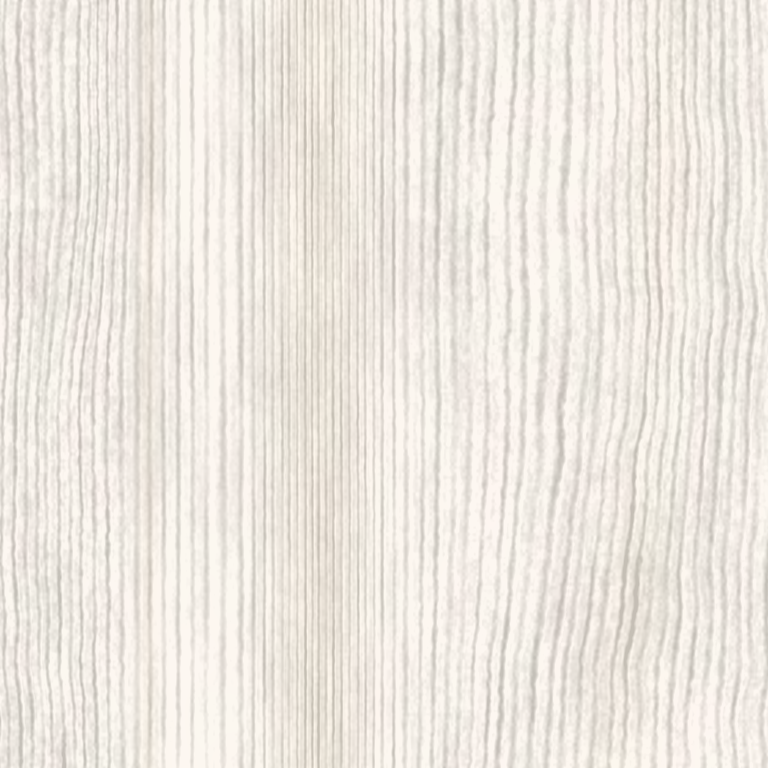
Give the GLSL for this texture, as a WebGL 1 fragment shader.

```glsl
precision highp float;
uniform vec2 u_resolution;

const vec3 PALE_WOOD = vec3(0.990, 0.970, 0.943);
const vec3 GROOVE = vec3(0.770, 0.752, 0.722);
const vec3 WARM_TINT = vec3(0.002, -0.006, -0.020);
const vec3 ROSE_TINT = vec3(0.010, -0.010, 0.002);
const float RING_DENSITY = 51.0;    // growth lines across the canvas
const float BAND_EXTRA_RINGS = 8.0; // lines added in the dense middle band
const float LEFT_EXTRA_RINGS = 3.0; // lines added at the left side
const float RING_UNEVENNESS = 0.75;
const float RIGHT_LEAN = 0.060;
const float LEFT_BOW = 0.028;
const float WAVE = 0.030;
const float RIPPLE = 0.008;
const float LINE_DEPTH = 0.66;
const float STREAK_DEPTH = 0.30;
const float GRAIN_DEPTH = 0.42;
const float BASE_SHADE = 0.035;

float hash(vec2 p) {
  vec3 q = fract(vec3(p.xyx) * 0.1031);
  q += dot(q, q.yzx + 33.33);
  return fract((q.x + q.y) * q.z);
}

float noise(vec2 p) {
  vec2 cell = floor(p);
  vec2 f = fract(p);
  f = f * f * (3.0 - 2.0 * f);
  float low = mix(hash(cell), hash(cell + vec2(1.0, 0.0)), f.x);
  float high = mix(hash(cell + vec2(0.0, 1.0)), hash(cell + 1.0), f.x);
  return mix(low, high, f.y);
}

float bump(float x, float center, float width) {
  float d = (x - center) / width;
  return exp(-d * d);
}

// Sideways drift of the growth lines; the middle boards stay straight
float grainDrift(vec2 p) {
  float right = smoothstep(0.50, 0.76, p.x);
  float left = 1.0 - smoothstep(0.12, 0.21, p.x);
  float loose = max(right, 0.55 * left) + 0.03;
  float lean = RIGHT_LEAN * right * (1.0 - 0.6 * smoothstep(0.80, 1.0, p.x));
  float drift = lean * (smoothstep(-0.1, 0.62, p.y) - 0.5);
  drift += LEFT_BOW * bump(p.x, 0.11, 0.06) * smoothstep(0.45, 0.85, p.y);
  drift += WAVE * loose * (noise(p * vec2(3.5, 3.0) + 7.0) - 0.5);
  drift += RIPPLE * (loose + 0.05) * (noise(p * vec2(11.0, 15.0) + 3.0) - 0.5);
  return drift;
}

// Running count of growth lines, with uneven spacing
float ringPhase(float x) {
  return RING_DENSITY * x
    + BAND_EXTRA_RINGS * smoothstep(0.31, 0.52, x)
    + LEFT_EXTRA_RINGS * smoothstep(-0.05, 0.18, x)
    + RING_UNEVENNESS * noise(vec2(x * 15.0, 2.0));
}

// Grooves with a random place, width and depth for each line
float grooves(float phase, float y) {
  float id = floor(phase);
  float offset = 0.24 * (hash(vec2(id, 5.0)) - 0.5);
  float width = mix(0.24, 0.36, hash(vec2(id, 11.0)));
  float d = fract(phase) - 0.5 + offset;
  float line = 1.0 - smoothstep(0.0, width, abs(d));
  float ridge = bump(d, 0.30, 0.10);
  float depth = mix(0.65, 1.15, hash(vec2(id, 17.0)));
  float fade = mix(0.55, 1.25, noise(vec2(id * 3.7, y * 13.0)));
  return (line - 0.22 * ridge) * depth * fade;
}

void main() {
  vec2 p = gl_FragCoord.xy / u_resolution;
  float x = p.x - grainDrift(p);
  float rough = mix(0.65, 1.0, smoothstep(0.48, 0.62, p.x));
  rough = max(rough, 1.1 * (1.0 - smoothstep(0.14, 0.22, p.x)));

  // Growth lines with slightly frayed edges, and faint streaks between them
  float fray = rough * (noise(p * vec2(140.0, 100.0) + 80.0) - 0.5);
  float phase = ringPhase(x) + 0.13 * fray;
  float shade = BASE_SHADE + LINE_DEPTH * grooves(phase, p.y);
  shade += STREAK_DEPTH * (noise(vec2(phase * 3.3, p.y * 9.0)) - 0.35);

  // Short fibres and fine mottling, rougher on the loose grain
  float fibre = noise(vec2(x * 240.0, p.y * 90.0)) - 0.5;
  float speck = noise(p * vec2(280.0, 230.0) + 40.0) - 0.5;
  shade += GRAIN_DEPTH * rough * (0.65 * fibre + 0.60 * speck);

  // Broad beige bands and patches
  float warm = bump(x, 0.415, 0.065) + 0.8 * bump(x, 0.192, 0.014);
  warm += 0.9 * bump(x, 0.83, 0.055) * noise(vec2(x * 8.0, p.y * 4.0));
  float cloud = noise(vec2(x * 12.0, p.y * 4.5) + 20.0);
  float mottle = noise(vec2(x * 34.0, p.y * 16.0) + 33.0);
  shade += 0.18 * warm + 0.20 * (cloud - 0.4) + 0.12 * (mottle - 0.5);
  shade -= 0.11 * bump(x, 0.265, 0.045);
  shade += 0.07 * (1.0 - smoothstep(0.12, 0.21, p.x));

  vec3 color = mix(PALE_WOOD, GROOVE, clamp(shade, 0.0, 1.0));
  float rose = noise(vec2(x * 30.0, p.y * 14.0) + 60.0);
  color += WARM_TINT * min(warm, 1.0) + ROSE_TINT * (rose - 0.4) * rough;
  gl_FragColor = vec4(clamp(color, 0.0, 1.0), 1.0);
}
```
